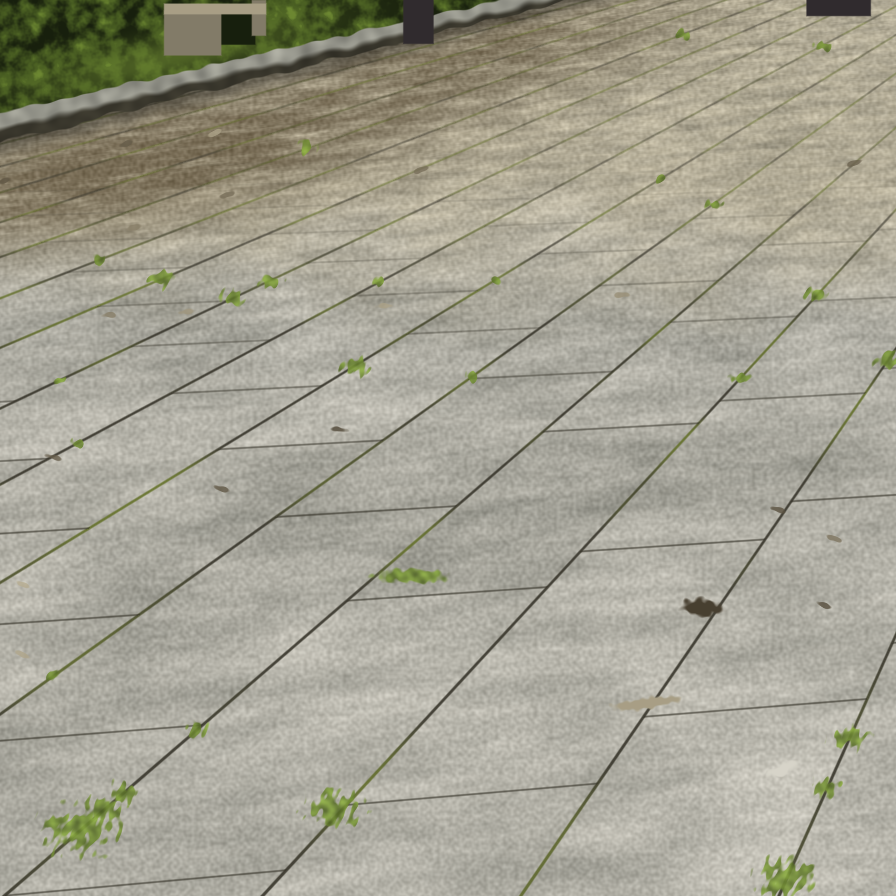
Give the GLSL for this texture, as a Shadertoy shader.

```glsl
// Weathered stone paving in perspective with weedy joints, curb, shrubs and posts.
const vec2 VANISH = vec2(1.413, 1.2135);
const float FIRST = 0.448, STRIP = 0.2375, SLAB = 0.307;
const int TUFTS = 30, LITTER = 20;
const vec3 LIGHT = vec3(0.765, 0.755, 0.715), DARK = vec3(0.52, 0.52, 0.485);
const vec3 WARM = vec3(0.73, 0.69, 0.58), SOIL = vec3(0.43, 0.38, 0.29);
const vec3 JOINT = vec3(0.22, 0.21, 0.17), MOSS = vec3(0.4, 0.45, 0.17);
const vec3 GRASS = vec3(0.46, 0.57, 0.21), SHADE = vec3(0.09, 0.12, 0.05);
const vec3 SHRUB = vec3(0.28, 0.36, 0.13), POST = vec3(0.19, 0.17, 0.18);
float px; // one pixel in canvas units

vec2 hash2(vec2 p) {
  vec3 q = fract(p.xyx * vec3(0.1031, 0.103, 0.0973));
  q += dot(q, q.yzx + 33.33);
  return fract((q.xx + q.yz) * q.zy);
}
float corner(vec2 i, vec2 f, vec2 c) {
  float a = 6.2832 * hash2(i + c + 200.0).x;
  return dot(vec2(cos(a), sin(a)), f - c);
}
// Gradient noise
float noise(vec2 p) {
  vec2 i = floor(p), f = p - i, w = f * f * (3.0 - 2.0 * f);
  return mix(mix(corner(i, f, vec2(0)), corner(i, f, vec2(1, 0)), w.x),
    mix(corner(i, f, vec2(0, 1)), corner(i, f, vec2(1)), w.x), w.y);
}
float fbm(vec2 p) {
  float sum = 0.0;
  for (float amp = 1.0; amp > 0.15; amp *= 0.55) {
    sum += amp * noise(p);
    p = p * 2.03 + 17.3;
  }
  return sum;
}
float line(float d, float h) {
  return min(1.0, 2.0 * h / px) * (1.0 - smoothstep(max(h - px, 0.0), h + px, d));
}
float box(vec2 p, float x, float y, float w, float h) {
  vec2 d = abs(p - vec2(x, y)) - vec2(w, h);
  return 1.0 - smoothstep(-px, px, max(d.x, d.y));
}
// Distance from a tilted ellipse center, 1 at its rim
float oval(vec2 p, float x, float y, float w, float h, float slope) {
  p -= vec2(x, y);
  return length(vec2(p.x, p.y - slope * p.x) / vec2(w, h));
}
float stain(float d) { return exp(-d * d); }
float leaf(vec2 p, float d) {
  return 1.0 - smoothstep(0.75, 1.25, d + 0.6 * noise(p * 130.0));
}
float tuft(vec2 p, float x, float y, float size) {
  float blades = noise(vec2(p.x * 150.0 - p.y * 50.0, p.y * 80.0));
  return 1.0 - smoothstep(0.6, 1.0, oval(p, x, y, 1.3 * size, 0.8 * size, 0.0) + 1.3 * blades);
}

vec3 paving(vec2 p) {
  float r = VANISH.y - p.y, across = (VANISH.x - p.x) / r;
  float depth = (1.0 + (VANISH.x - p.x) / 12.0) / r;
  float strip = (across - FIRST) / STRIP, id = floor(strip);
  float slab = depth / SLAB - (id < 2.0 ? 0.4 - 0.22 * id : 0.5 * mod(id, 2.0));
  // Streaks, stains and a tone for each slab
  vec2 grain = vec2(across * 5.0 + id * 0.3, log(depth) * 24.0);
  float streak = fbm(grain) + 0.5 * fbm(grain * 2.3 + 9.0);
  float cloud = fbm(p * vec2(4, 7) + 3.0);
  float tone = 0.23 + 0.36 * streak + 0.28 * cloud;
  tone += 0.16 * hash2(vec2(id, floor(slab)) + 40.0).x;
  tone += 0.3 * stain(oval(p, 0.16, 0.63, 0.16, 0.05, 0.1));
  tone += 0.25 * stain(oval(p, 0.72, 0.46, 0.2, 0.06, 0.15));
  tone += 0.22 * stain(oval(p, 0.36, 0.47, 0.18, 0.06, 0.2));
  vec3 col = mix(LIGHT, DARK, clamp(tone, -0.1, 1.1));
  // Warm far ground and soil near the curb
  float far = smoothstep(0.62, 0.8, p.y + 0.05 * cloud);
  col = mix(col, WARM * (0.97 - 0.18 * streak), 0.65 * far);
  float soil = stain(oval(p, 0.14, 0.815, 0.32, 0.065, 0.17));
  soil += 0.65 * stain(oval(p, 0.55, 0.95, 0.22, 0.06, 0.2));
  col = mix(col, SOIL, clamp(soil * (0.85 + 0.5 * streak), 0.0, 0.85));
  col += 0.1 * noise(p * 230.0) + 0.05 * noise(p * 110.0);
  // Long mossy joints, then short ones
  float d = abs(strip - round(strip)) * STRIP * r / sqrt(1.0 + across * across);
  float moss = smoothstep(-0.1, 0.5, noise(vec2(round(strip) * 7.3, depth * 8.0)) + 0.25 * far);
  float fade = 0.9 - 0.45 * smoothstep(0.6, 0.85, p.y);
  col = mix(col, mix(JOINT, MOSS, moss), fade * line(d, 0.0008 + 0.0008 * r));
  d = abs(slab - round(slab)) * SLAB * r / depth;
  return mix(col, JOINT, 0.65 * smoothstep(0.3, 0.8, r) * line(d, 0.0009));
}

// Weeds along the joints, litter and larger leaves
vec3 scatter(vec3 col, vec2 p) {
  float weeds = max(tuft(p, 0.09, 0.075, 0.03), tuft(p, 0.372, 0.098, 0.022));
  weeds = max(weeds, max(tuft(p, 0.88, 0.02, 0.025), leaf(p, oval(p, 0.46, 0.357, 0.038, 0.007, 0.0))));
  for (int i = 0; i < TUFTS; i++) {
    vec2 h = hash2(vec2(i, 5));
    float r = (VANISH.x - h.x) / (FIRST + STRIP * float(i % 11));
    weeds = max(weeds, tuft(p, h.x, VANISH.y - r, (0.007 + 0.009 * h.y) * (0.4 + 0.6 * r)));
  }
  col = mix(col, GRASS * (0.95 + 0.5 * noise(p * 110.0)), 0.88 * weeds);
  for (int i = 0; i < LITTER; i++) {
    vec2 h = hash2(vec2(i, 71));
    vec3 tint = mix(SOIL * 0.7, WARM, fract(h.x * 37.0));
    col = mix(col, tint, 0.8 * leaf(p, oval(p, h.x, 0.9 * sqrt(h.y), 0.008, 0.003, h.y - 0.5)));
  }
  col = mix(col, SOIL * 0.65, leaf(p, oval(p, 0.783, 0.322, 0.02, 0.009, -0.1)));
  col = mix(col, WARM * 0.9, leaf(p, oval(p, 0.72, 0.215, 0.035, 0.006, 0.12)));
  return mix(col, LIGHT * 1.1, leaf(p, oval(p, 0.873, 0.141, 0.016, 0.006, 0.35)));
}

// Foliage, lawn and a stone bench
vec3 shrubs(vec2 p) {
  float leaves = fbm(p * 38.0) + 0.5 * noise(p * 90.0);
  vec3 col = mix(SHADE, SHRUB, smoothstep(-0.5, 0.35, leaves));
  float lawn = 0.6 * stain(oval(p, 0.2, 0.938, 0.16, 0.025, 0.22));
  col = mix(col, GRASS, max(lawn, 0.8 * smoothstep(0.2, 0.8, leaves)));
  col = mix(col, SHADE, box(p, 0.265, 0.968, 0.02, 0.018));
  float legs = max(box(p, 0.215, 0.963, 0.032, 0.025), box(p, 0.289, 0.98, 0.008, 0.02));
  return mix(mix(col, WARM * 0.7, legs), WARM * 0.9, box(p, 0.24, 0.99, 0.057, 0.006));
}

void mainImage(out vec4 fragColor, in vec2 fragCoord) {
  vec2 p = fragCoord / iResolution.xy;
  px = 1.0 / iResolution.y;
  vec3 col = scatter(paving(p), p);
  // Curb face and top, planting, posts
  float foot = p.y - 0.841 - 0.25 * p.x + 0.006 * noise(p * 45.0);
  float rim = foot - 0.033 + 0.024 * p.x;
  vec3 curb = mix(JOINT, DARK * 1.12, smoothstep(0.01, 0.018, foot + 0.012 * p.x));
  col *= 1.0 - 0.35 * smoothstep(-0.022, 0.0, foot);
  col = mix(col, curb * (1.0 + 0.3 * noise(p * 60.0)), smoothstep(-px, px, foot));
  col = mix(col, shrubs(p), smoothstep(-px, px, rim));
  col = mix(col, POST, max(box(p, 0.467, 0.982, 0.017, 0.031), box(p, 0.936, 1.0, 0.036, 0.018)));
  fragColor = vec4(clamp(col, 0.0, 1.0), 1.0);
}
```
